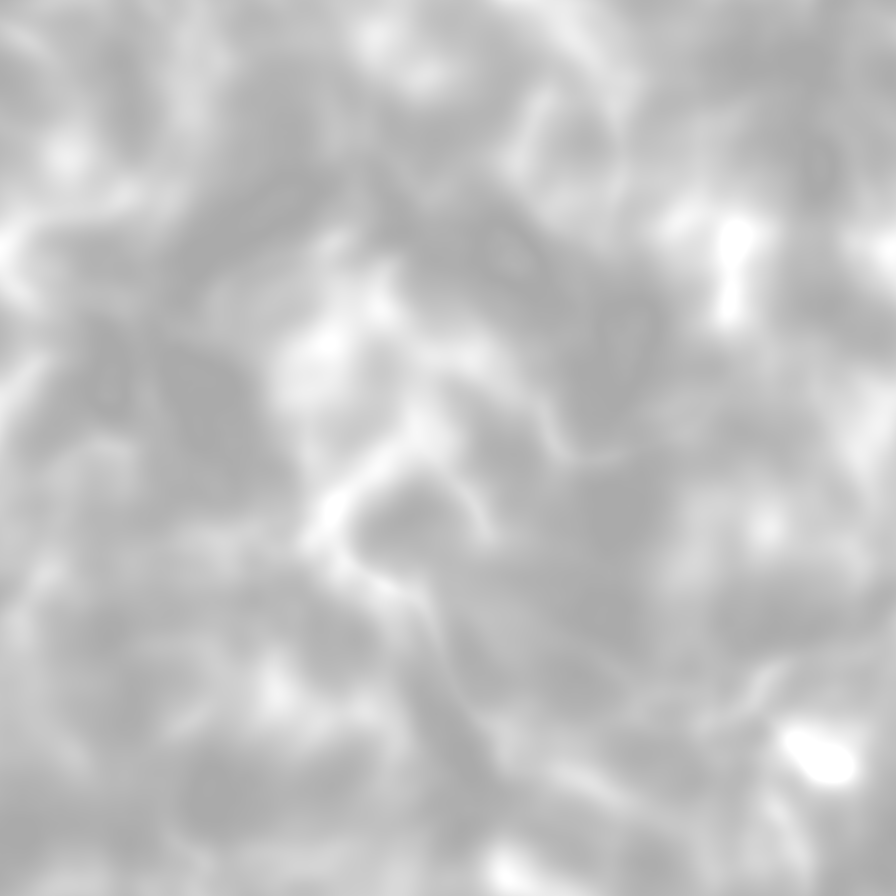
Reproduce this texture procedurally as a three.js fragment shader.

```glsl
varying vec2 vUv;

// Unit gradient for a lattice cell, wrapped so the noise repeats
vec2 gradientAt(vec2 cell, float period, float seed) {
  vec3 p = fract(vec3(mod(cell, period), seed).xyx * vec3(0.1031, 0.1030, 0.0973) + seed * 0.137);
  p += dot(p, p.yzx + 33.33);
  float angle = 6.28318 * fract((p.x + p.y) * p.z);
  return vec2(cos(angle), sin(angle));
}

// Tiling gradient noise; period is a whole number of cells
float wrapNoise(vec2 uv, float period, float seed) {
  vec2 p = uv * period + fract(seed * vec2(0.37, 0.71));
  vec2 cell = floor(p);
  vec2 f = p - cell;
  vec2 w = f * f * f * (f * (f * 6.0 - 15.0) + 10.0);
  vec2 e = vec2(1.0, 0.0);
  float a = dot(gradientAt(cell, period, seed), f);
  float b = dot(gradientAt(cell + e.xy, period, seed), f - e.xy);
  float c = dot(gradientAt(cell + e.yx, period, seed), f - e.yx);
  float d = dot(gradientAt(cell + e.xx, period, seed), f - e.xx);
  return mix(mix(a, b, w.x), mix(c, d, w.x), w.y);
}

void main() {
  // Gentle warp hides the noise lattice
  vec2 uv = vUv + 0.05 * vec2(wrapNoise(vUv, 4.0, 1.0), wrapNoise(vUv, 4.0, 2.0));

  // Soft bright ridges form arcs and rings
  float fold = wrapNoise(uv, 5.0, 3.0) + 0.4 * wrapNoise(uv, 9.0, 4.0);
  float ridge = 0.205 - sqrt(fold * fold + 0.004);

  // Broad patches and smaller clouds vary the ridge strength
  float cloud = 4.9 * ridge
    + 2.7 * wrapNoise(uv, 4.0, 5.0)
    + 2.0 * wrapNoise(uv, 10.0, 6.0)
    + 0.8 * wrapNoise(uv, 21.0, 7.0);

  // Faint mottling, with the deepest hollows folded back up
  float mottle = wrapNoise(vUv, 48.0, 8.0) + 0.6 * wrapNoise(vUv, 90.0, 9.0);
  cloud += 0.16 * mottle * (1.0 - smoothstep(-1.8, 0.0, cloud));
  cloud = sqrt(pow(abs(cloud + 1.8), 2.0) + 0.03) - 1.8;

  // Long bright tail over a flat mid grey
  float grey = 0.6 + 0.14 * exp(0.47 * cloud);
  gl_FragColor = vec4(vec3(min(grey, 1.0)), 1.0);
}
```
